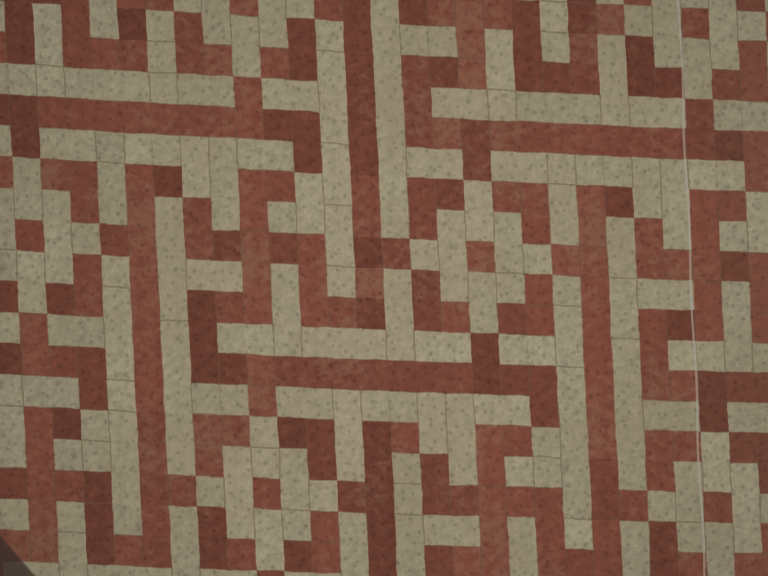
A WebGL 2 fragment shader for this pattern:

```glsl
#version 300 es
precision highp float;

uniform vec2 u_resolution;
out vec4 fragColor;

float hash(vec2 p) {
  p = fract(p * vec2(0.1031, 0.1137) + 0.37);
  p += dot(p, p.yx + 33.33);
  return fract((p.x + p.y) * p.x * 7.31);
}

// Distance to the nearest scattered point.
float cellular(vec2 p) {
  vec2 base = floor(p);
  float nearest = 2.0;
  for (int j = -1; j <= 1; j++)
    for (int i = -1; i <= 1; i++) {
      vec2 cell = base + vec2(i, j);
      vec2 point = cell + vec2(hash(cell), hash(cell + 57.0));
      nearest = min(nearest, length(point - p));
    }
  return nearest;
}

float layeredSines(vec2 p) {
  float sum = 0.0, amp = 0.5;
  for (int i = 0; i < 5; i++) {
    sum += amp * sin(p.x + 1.7 * sin(p.y)) * cos(p.y + 1.3 * sin(p.x * 0.7));
    p = mat2(1.5, 1.2, -1.2, 1.5) * p + 2.3;
    amp *= 0.6;
  }
  return sum;
}

bool inBox(vec2 c, vec2 low, vec2 high) {
  return all(greaterThanEqual(c, low)) && all(lessThanEqual(c, high));
}

// Four-fold meander, repeated on a diagonal lattice of eight cells.
bool isRed(vec2 c) {
  vec2 k = floor(vec2(c.x + c.y, c.x - c.y) / 16.0 + 0.5);
  c -= 8.0 * vec2(k.x + k.y, k.x - k.y);
  if (dot(c, c) < 0.5) return true;
  for (int i = 0; i < 3; i++)
    if (c.x < 0.5 || c.y < -0.5) c = vec2(-c.y, c.x);
  bool arm = inBox(c, vec2(3, 0), vec2(4, 0)) || inBox(c, vec2(4, 0), vec2(4));
  bool hook = inBox(c, vec2(1, 2), vec2(2)) || inBox(c, vec2(2, 1), vec2(2));
  bool bracket = inBox(c, vec2(1, 4), vec2(2, 4)) || inBox(c, vec2(2, 4), vec2(2, 6))
              || inBox(c, vec2(1, 6), vec2(2, 6));
  return arm || hook || bracket || inBox(c, vec2(6, 0), vec2(8, 0));
}

bool isUpright(vec2 c) {
  bool red = isRed(c);
  return isRed(c + vec2(0, 1)) == red || isRed(c - vec2(0, 1)) == red;
}

// First cell of the brick run that holds this cell.
vec2 runStart(vec2 c) {
  bool red = isRed(c), upright = isUpright(c);
  vec2 back = upright ? vec2(0, 1) : vec2(1, 0);
  for (int i = 0; i < 7; i++) {
    vec2 next = c - back;
    if (isRed(next) != red || isUpright(next) != upright) break;
    c = next;
  }
  return c;
}

// Slightly skewed wall coordinates, one unit per brick width.
vec2 wallGrid(vec2 p) {
  vec2 d = vec2(p.x - 0.835, 0.5538 - p.y);
  float row = d.y - 0.041 * d.x + 0.0081 * d.x * d.x;
  return vec2((d.x - 0.047 * d.y) / 0.04887, row / (0.05295 - 0.0013 * d.x));
}

float line(float dist, float width, float soft) {
  return 1.0 - smoothstep(width, width + soft, abs(dist));
}

void main() {
  vec2 p = gl_FragCoord.xy / u_resolution.y;
  float pixel = 1.0 / u_resolution.y;
  vec2 g = wallGrid(p);
  g += 0.035 * vec2(layeredSines(g.yx * 2.1), layeredSines(g * 2.3 + 4.0));
  float soft = max(pixel / 0.05, 0.03);

  // Brick mask with smooth edges.
  vec2 base = floor(g), f = fract(g), cell = floor(g + 0.5);
  vec2 t = smoothstep(0.5 - soft, 0.5 + soft, f);
  vec4 corners = vec4(isRed(base), isRed(base + vec2(1, 0)),
                      isRed(base + vec2(0, 1)), isRed(base + vec2(1)));
  float red = mix(mix(corners.x, corners.y, t.x), mix(corners.z, corners.w, t.x), t.y);

  // Joints between neighbours.
  vec2 west = vec2(base.x, cell.y), east = west + vec2(1, 0);
  vec2 north = vec2(cell.x, base.y), south = north + vec2(0, 1);
  bool sameX = isRed(west) == isRed(east), sameY = isRed(north) == isRed(south);
  float cutX = sameX && (isUpright(west) || isUpright(east)) ? 1.0 : 0.45 * step(0.72, hash(west));
  float cutY = sameY ? step(0.74, hash(north + 19.0)) : 0.45;
  float joint = max(cutX * line(f.x - 0.5, 0.012, soft), cutY * line(f.y - 0.5, 0.012, soft));

  // Clay and limestone surfaces.
  float tone = hash(runStart(cell) + 71.0) - 0.5;
  float broad = layeredSines(p * 9.0);
  float fine = layeredSines(p * 110.0);
  float chips = cellular(p * vec2(95.0, 75.0) + 0.8 * fine) - 0.45;
  float pits = 1.0 - smoothstep(0.08, 0.24, cellular(p * 48.0));
  float dusty = smoothstep(0.1, 0.75, broad * 0.6 + fine * 0.5 + tone * 0.5);
  dusty += 0.35 * smoothstep(1.15, 1.33, p.x);
  vec3 clay = vec3(0.435, 0.258, 0.205) * (1.0 + 0.2 * tone + 0.09 * fine - 0.06 * chips);
  clay = mix(clay, vec3(0.49, 0.38, 0.30), 0.45 * dusty);
  clay *= 1.0 - 0.1 * pits;
  vec3 stone = vec3(0.58, 0.545, 0.452) * (1.0 + 0.07 * tone + 0.07 * fine - 0.13 * chips);
  stone = mix(stone, vec3(0.53, 0.48, 0.38), clamp(0.35 + 0.6 * broad, 0.0, 1.0) * 0.55);
  stone *= 1.0 - 0.1 * pits;
  vec3 color = mix(stone, clay, red);
  color = mix(color, mix(vec3(0.43, 0.38, 0.29), vec3(0.40, 0.29, 0.23), red), 0.55 * joint);

  // Long upright crack and shaded lower left corner.
  float crackX = 1.178 + 0.045 * (1.0 - p.y) + 0.0015 * sin(p.y * 23.0);
  color = mix(color, vec3(0.65, 0.62, 0.57), 0.6 * line(p.x - crackX, 0.0008, 1.5 * pixel));
  float corner = 1.0 - smoothstep(0.065, 0.075, p.x * 1.15 + p.y);
  color = mix(color, vec3(0.25, 0.20, 0.18), 0.8 * corner);

  // Soft falloff toward the borders.
  vec2 fromCentre = p - vec2(0.72, 0.5);
  color *= 1.04 - 0.2 * dot(fromCentre, fromCentre);
  fragColor = vec4(color, 1.0);
}
```
